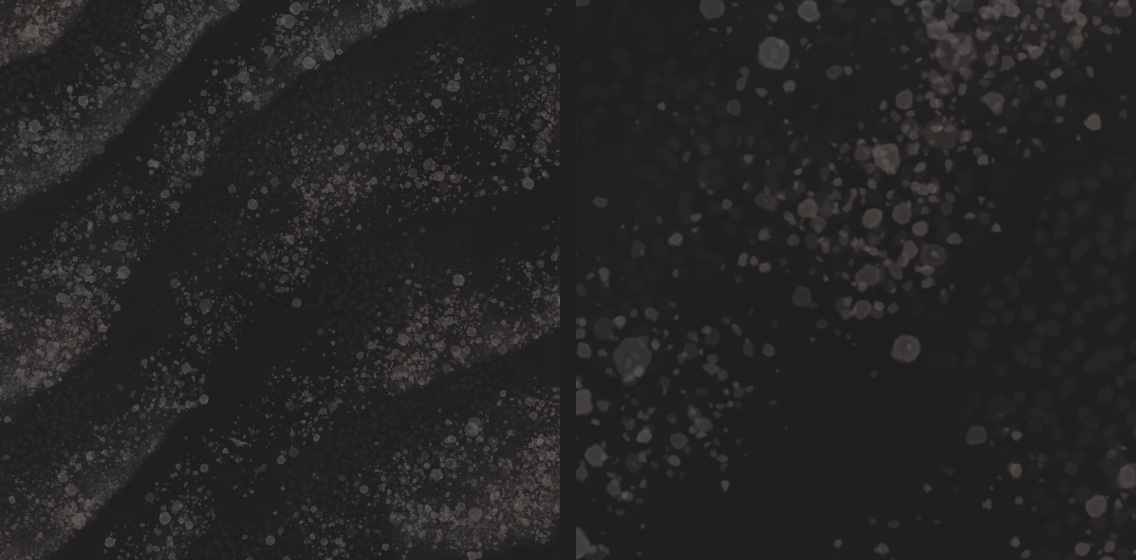
Left, the full canvas; right, a detail of the centre.
This texture is drawn by a Shadertoy shader. Its source:

```glsl
// Charcoal stone crossed by rising diagonal bands of pale mineral dust and flecks.
// Each band is a warped sawtooth: crisp along its lower edge, scattering upward.
// Round flecks come from jittered cells at several scales; sines bend the bands.

const vec3 CHARCOAL = vec3(0.127, 0.123, 0.122);
const vec3 WARM_ASH = vec3(0.435, 0.405, 0.392);
const vec3 COOL_ASH = vec3(0.410, 0.395, 0.400);
const float BAND_COUNT = 4.0;
const int FLECK_LAYERS = 5;

vec3 hash3(vec2 cell) {
    vec3 q = fract(vec3(cell.xyx) * vec3(0.1031, 0.1030, 0.0973));
    q += dot(q, q.yxz + 33.33);
    return fract((q.xxy + q.yzz) * q.zyx);
}

// Layered, rotated sines, roughly -1 to 1.
float waves(vec2 p) {
    float sum = 0.0;
    float amplitude = 0.5;
    for (int i = 0; i < 4; i++) {
        sum += amplitude * sin(p.x + 1.4 * sin(p.y + float(i)));
        p = mat2(0.8, 0.6, -0.6, 0.8) * p * 1.75 + 2.3;
        amplitude *= 0.65;
    }
    return sum;
}

// Cellular noise: distance to the nearest jittered point.
float cellular(vec2 p) {
    vec2 cell = floor(p);
    float nearest = 2.0;
    for (int y = -1; y <= 1; y++)
    for (int x = -1; x <= 1; x++) {
        vec2 id = cell + vec2(x, y);
        nearest = min(nearest, length(id + hash3(id).xy - p));
    }
    return nearest;
}

// x: height above the band's lower edge (0 to 1), y: strength along the band.
vec2 bandField(vec2 p) {
    float across = dot(p, vec2(-0.62, 0.78)) * BAND_COUNT;
    across += 0.24 * sin(p.x * 7.0 + 0.8) + 0.13 * sin(p.y * 9.0 - p.x * 4.0);
    across += 0.06 * waves(p * 14.0);
    float band = floor(across);
    float strength = waves(p * vec2(5.5, 4.5) + band * 2.7);
    return vec2(across - band, smoothstep(-0.65, 0.5, strength));
}

// Chance of a fleck: dense just above an edge, sparser higher up.
float fleckDensity(vec2 p) {
    vec2 band = bandField(p);
    float rise = smoothstep(0.0, 0.12, band.x);
    float fall = 1.0 - smoothstep(0.25, 0.9, band.x);
    float patches = smoothstep(-0.5, 0.5, waves(p * 30.0 + 4.0));
    return rise * fall * mix(0.4, 1.0, band.y) * mix(0.2, 1.0, patches);
}

// Opacity of one layer of round flecks.
float flecks(vec2 p, float scale, float seed, float softness) {
    vec2 cell = floor(p * scale);
    float clear = 1.0;
    for (int y = -1; y <= 1; y++)
    for (int x = -1; x <= 1; x++) {
        vec2 id = cell + vec2(x, y);
        vec3 place = hash3(id + seed);
        vec3 look = hash3(id + seed + 71.0);
        vec2 center = (id + place.xy) / scale;
        float radius = mix(0.13, 0.42, look.x * look.x) / scale;
        float gap = length(p - center) - radius;
        if (gap < softness) {
            float present = step(place.z, 0.95 * fleckDensity(center));
            float disc = 1.0 - smoothstep(-softness, softness, gap);
            float rim = mix(0.85, 1.1, smoothstep(-0.6 * radius, 0.0, gap));
            clear *= 1.0 - present * disc * rim * mix(0.14, 0.6, look.y);
        }
    }
    return 1.0 - clear;
}

void mainImage(out vec4 fragColor, in vec2 fragCoord) {
    vec2 p = fragCoord / iResolution.y;
    float softness = max(0.0013, 0.8 / iResolution.y);

    // Ragged outlines for the flecks
    vec2 ragged = p + 0.0016 * vec2(waves(p * 190.0), waves(p * 190.0 + 9.0));

    // Powder hugging the lower edge of each band
    vec2 band = bandField(p);
    float powder = smoothstep(0.0, 0.15, band.x) * exp(-4.2 * band.x);
    powder *= band.y * band.y;
    float grain = 1.0 - smoothstep(0.1, 0.75, cellular(ragged * 150.0));
    float clouds = 0.8 + 0.3 * waves(p * 45.0);
    float clear = 1.0 - clamp(0.62 * powder * clouds * mix(0.5, 1.25, grain), 0.0, 0.8);

    // Faint blotches sunk into the stone
    float blotch = 1.0 - smoothstep(0.2, 0.45, cellular(ragged * 75.0 + 40.0));
    float haze = smoothstep(-0.3, 0.6, waves(p * 9.0 + 2.0));
    clear *= 1.0 - 0.09 * blotch * haze * smoothstep(0.0, 0.2, band.x);

    // Flecks from coarse to fine
    float scale = 33.0;
    for (int i = 0; i < FLECK_LAYERS; i++) {
        clear *= 1.0 - flecks(ragged, scale, float(i) * 19.0, softness);
        scale *= 1.45;
    }

    // Mottled stone, slightly warmer or cooler ash
    float mottling = 0.004 * waves(p * 11.0) + 0.003 * waves(p * 70.0);
    float ashGrain = 0.94 + 0.12 * waves(p * 210.0);
    vec3 ash = mix(WARM_ASH, COOL_ASH, smoothstep(-0.4, 0.5, waves(p * 4.0 + 6.0)));
    float cover = clamp((1.0 - clear) * ashGrain, 0.0, 0.8);
    fragColor = vec4(mix(CHARCOAL + mottling, ash, cover), 1.0);
}
```
